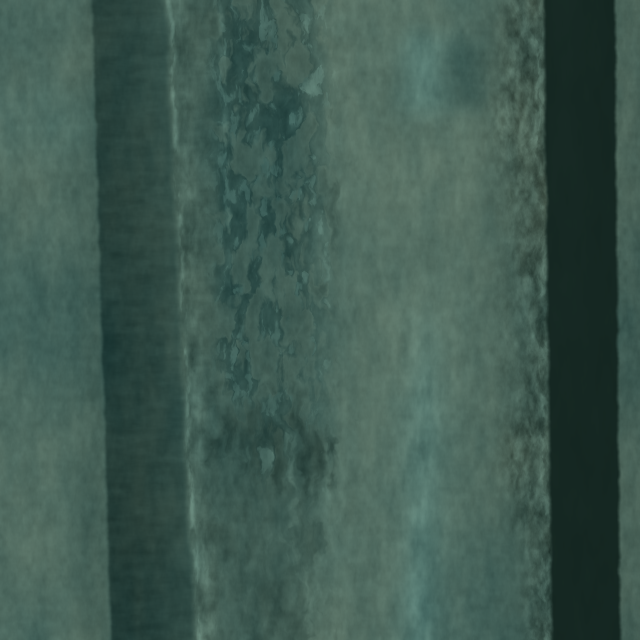
Write a WebGL 2 fragment shader that draws this texture.

```glsl
#version 300 es
precision highp float;
// Weathered, green-grey corrugated metal: upright panels, a shaded valley and a
// deep slot. A tone profile across x is roughened by stretched noise for flakes,
// scratches and stains, then coloured by one ramp with a warm/cool tint.
uniform vec2 u_resolution;
out vec4 fragColor;

float hash(vec2 cell) {
    vec3 q = fract(vec3(cell.xyx) * 0.1031);
    q += dot(q, q.yzx + 33.33);
    return fract((q.x + q.y) * q.z);
}

float noise(vec2 p) {
    vec2 cell = floor(p), f = fract(p);
    f = f * f * (3.0 - 2.0 * f);
    return mix(mix(hash(cell), hash(cell + vec2(1, 0)), f.x),
               mix(hash(cell + vec2(0, 1)), hash(cell + vec2(1, 1)), f.x), f.y);
}

// Layered noise, centred on zero
float fbm(vec2 p) {
    float sum = 0.0, amplitude = 0.5;
    for (int i = 0; i < 4; i++) {
        sum += amplitude * (noise(p) - 0.5);
        p = mat2(1.9, 0.3, -0.3, 1.9) * p + 17.3;
        amplitude *= 0.5;
    }
    return sum;
}

float bump(float x, float center, float width) {
    float d = (x - center) / width;
    return exp(-d * d);
}

float band(float x, float lo, float hi, float soft) {
    return smoothstep(lo - soft, lo + soft, x) * (1.0 - smoothstep(hi - soft, hi + soft, x));
}

void main() {
    vec2 uv = gl_FragCoord.xy / u_resolution;
    float x = uv.x, y = uv.y;

    // Noise fields: broad stains, upright grain, level brushing, fine grit
    float stain = fbm(uv * vec2(8.0, 4.0) + 3.0);
    float grain = fbm(uv * vec2(60.0, 20.0) + 9.0);
    float brushing = fbm(uv * vec2(28.0, 95.0) + 41.0);
    float grit = fbm(uv * vec2(130.0, 80.0) + 70.0);
    vec2 warp = vec2(fbm(uv * 40.0 + 5.0), fbm(uv * 34.0 + 60.0));
    float flake = fbm(uv * vec2(48.0, 20.0) + warp * 1.1 + 25.0);
    float chips = fbm(uv * vec2(90.0, 42.0) + warp * 1.4 + 12.0);

    // Slightly leaning, ragged boundaries
    float ragged = 0.006 * fbm(vec2(x * 12.0, y * 45.0));
    float valleyStart = 0.172 - 0.029 * y + ragged;
    float ridge = 0.310 - 0.046 * y + 0.014 * fbm(vec2(2.0, y * 16.0));
    float slotStart = 0.862 - 0.012 * y + ragged;
    float slotEnd = 0.969 - 0.008 * y + ragged;

    // Tone across the metal: outer panels, main sheet, then the valley
    float rightSide = smoothstep(0.46, 0.54, x + 0.20 * flake + 0.1 * stain);
    float tone = mix(0.60, 0.80, rightSide);
    tone -= 0.14 * smoothstep(0.70, 0.86, x);
    float panel = 1.0 - smoothstep(valleyStart - 0.004, valleyStart + 0.004, x);
    float valley = band(x, valleyStart, ridge - 0.008, 0.006);
    float across = clamp((x - valleyStart) / (ridge - valleyStart), 0.0, 1.0);
    tone = mix(tone, 0.23 + 0.21 * across * across + 0.07 * y, valley);
    tone = mix(tone, 0.75 - 0.10 * smoothstep(0.09, 0.15, x), panel);

    // Stains and surface texture, calmer in the valley
    float roughness = 1.0 - 0.4 * valley;
    float middle = band(x, 0.30, 0.54, 0.04);
    tone += roughness * (0.34 * stain + 0.22 * grain + 0.20 * grit);
    tone += brushing * (0.10 + 0.08 * band(x, valleyStart, 0.34, 0.03));
    tone += middle * (0.26 * flake + 0.22 * chips);

    // Peeling flakes: small upright patches, thinning out toward the bottom
    float peeling = band(x, 0.335, 0.515, 0.03) * smoothstep(0.12, 0.42, y + stain);
    float bare = smoothstep(-0.09, 0.07, flake + 0.35 * chips + 0.10 * (y - 0.6));
    tone -= peeling * (0.27 * bare - 0.10);
    float lift = smoothstep(0.06, 0.20, chips) * bare;
    tone += peeling * 0.22 * lift;

    // Dark stain low on the sheet
    float blot = length((uv - vec2(0.42, 0.31)) / vec2(0.075, 0.055)) + 3.0 * flake;
    tone -= 0.16 * (1.0 - smoothstep(0.4, 1.3, blot));

    // Worn ridge: a thin broken scratch inside a softer, streaked glow
    float worn = smoothstep(-0.10, 0.16, fbm(vec2(x * 90.0, y * 32.0) + 81.0));
    tone += bump(x, ridge, 0.0045) * 0.34 * worn;
    tone += bump(x, ridge + 0.012, 0.016) * (0.08 + 0.45 * grain + 0.30 * chips);
    float sideStreak = bump(x, ridge + 0.078 + 0.01 * stain, 0.007) * smoothstep(0.4, 0.7, y);
    tone += 0.20 * worn * sideStreak;

    // Crusted edge beside the slot, pitted dark with fine pale flecks
    float crust = smoothstep(0.77, 0.845, x + 0.14 * stain) * step(x, slotStart + 0.01);
    tone += crust * (0.80 * chips + 0.30 * grit - 0.13);
    float rim = smoothstep(0.0, 0.14, chips) * bump(x, slotStart - 0.010, 0.006);
    tone += 0.12 * rim;

    // Cool upright sheen, strongest low down and again near the top
    float reach = 1.0 - smoothstep(0.35, 0.62, y) + band(y, 0.82, 0.95, 0.025);
    float sheen = bump(x, 0.660 + 0.03 * stain, 0.034) * reach;
    tone += sheen * (0.15 + 0.30 * grain);
    float topShade = bump(x, 0.725, 0.045) * band(y, 0.83, 0.94, 0.025);
    tone -= 0.18 * topShade;

    // Warm patina against cool teal
    float warmth = -0.05 + 2.2 * stain + 0.6 * grain + 0.25 * rightSide;
    warmth -= 0.5 * valley + 0.7 * sheen + 0.7 * topShade + 0.6 * peeling * bare;
    warmth -= 0.5 * panel * band(y, 0.76, 0.85, 0.05);

    // Deep slot
    float slot = band(x, slotStart, slotEnd, 0.004);
    tone = mix(tone, 0.005 + 0.04 * grain + 0.03 * y * bump(x, 0.88, 0.03), slot);
    warmth *= 1.0 - slot;

    tone = clamp(tone, -0.05, 1.15);
    vec3 color = vec3(0.08, 0.15, 0.13) + tone * vec3(0.28, 0.335, 0.312);
    color += clamp(warmth, -1.0, 1.0) * vec3(0.030, 0.002, -0.012);
    fragColor = vec4(color, 1.0);
}
```
